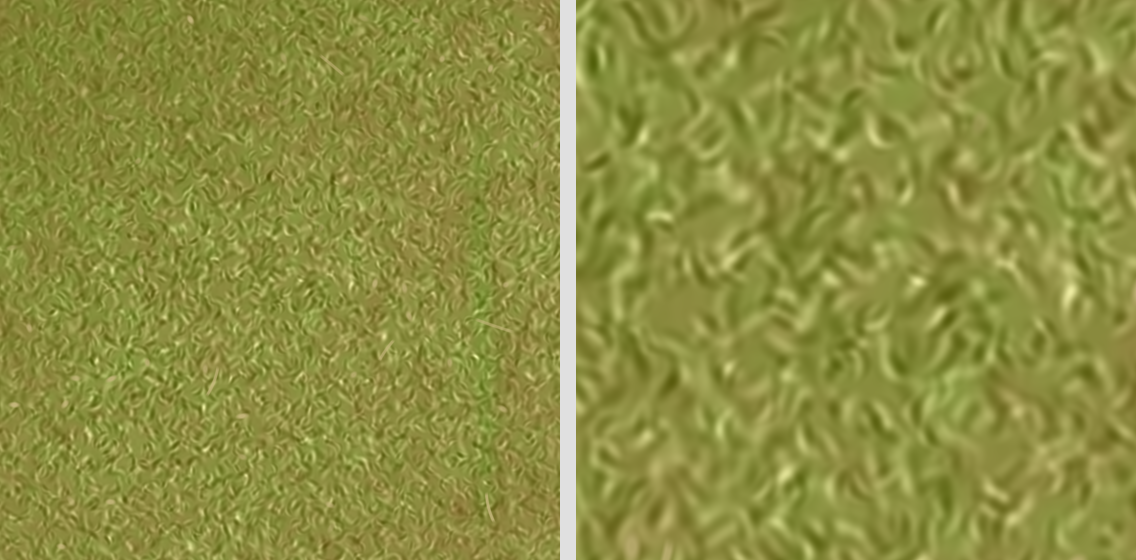
Left: the whole. Right: its middle third, enlarged.
Give the GLSL for this texture, as a WebGL 1 fragment shader.

```glsl
precision highp float;
// Short, slightly worn lawn seen from above, a little soft in focus.
// Blades are a sum of randomly turned, sized and bent wavelets; slow noise
// shifts the tone and hue, and a few dry flecks and straws lie on top.
uniform vec2 u_resolution;

const vec3 LAWN = vec3(0.537, 0.541, 0.238);
const vec3 BLADE_LIGHT = vec3(0.059, 0.057, 0.059); // colour step per grain deviation
const vec3 GREEN_SHIFT = vec3(-0.034, 0.008, -0.020);
const vec3 STRAW = vec3(0.78, 0.72, 0.49);
const float BLADE_CELLS = 41.0;   // wavelet cells across the canvas
const float BLADE_TURN = 2.3;     // spread of blade angles about the vertical
const float BLADE_BEND = 0.6;
const float SMALLEST_BLADE = 0.6; // relative to the largest
const float GRAIN_GAIN = 1.72;
const float FLECK_CELLS = 13.0;
const float FLECK_CHANCE = 0.2;
const float STRIP_X = 0.86;       // lusher strip, running upward
const float TAU = 6.2831853;

vec3 hash3(vec2 p) {
  vec3 q = fract(p.xyx * vec3(0.1031, 0.1030, 0.0973));
  q += dot(q, q.yxz + 33.33);
  return fract((q.xxy + q.yzz) * q.zyx);
}

float valueNoise(vec2 p) {
  vec2 i = floor(p);
  vec2 f = fract(p);
  f = f * f * (3.0 - 2.0 * f);
  float low = mix(hash3(i).x, hash3(i + vec2(1.0, 0.0)).x, f.x);
  float high = mix(hash3(i + vec2(0.0, 1.0)).x, hash3(i + 1.0).x, f.x);
  return mix(low, high, f.y) * 2.0 - 1.0;
}

vec2 turn(vec2 p, float angle) {
  float c = cos(angle);
  float s = sin(angle);
  return vec2(c * p.x - s * p.y, s * p.x + c * p.y);
}

// Sum of short curved ripples, scaled to a deviation of about one
float bladeGrain(vec2 p) {
  vec2 cell = floor(p);
  float sum = 0.0;
  for (int y = -1; y <= 1; y++) {
    for (int x = -1; x <= 1; x++) {
      for (int k = 0; k < 3; k++) {
        vec2 id = cell + vec2(float(x), float(y));
        vec2 seed = id + float(k) * vec2(71.0, 133.0) + 200.0;
        vec3 place = hash3(seed);
        vec3 form = hash3(seed + 517.0);
        float size = mix(SMALLEST_BLADE, 1.0, hash3(seed + 1031.0).y);
        vec2 d = turn(p - id - place.xy, (place.z - 0.5) * BLADE_TURN) / size;
        d.x += (form.x - 0.5) * 2.0 * BLADE_BEND * d.y * d.y;
        float window = max(0.0, 1.0 - 2.4 * d.x * d.x - 1.5 * d.y * d.y);
        float frequency = mix(0.65, 1.5, form.y);
        sum += window * window * cos(TAU * (frequency * d.x + form.z));
      }
    }
  }
  return sum * GRAIN_GAIN;
}

// Small pale dry clippings, at most one per cell
float flecks(vec2 p) {
  vec2 id = floor(p);
  vec3 place = hash3(id + 811.0);
  vec3 form = hash3(id + 947.0);
  vec2 d = turn(p - id - mix(vec2(0.2), vec2(0.8), place.xy), form.x * TAU);
  float shape = length(d / vec2(0.075, mix(0.09, 0.16, form.y)));
  return step(place.z, FLECK_CHANCE) * (1.0 - smoothstep(0.3, 1.2, shape)) * mix(0.4, 0.95, form.z);
}

// A few long, thin, bent stalks
float straws(vec2 p) {
  float cover = 0.0;
  for (int i = 0; i < 5; i++) {
    vec3 place = hash3(vec2(float(i) * 17.0 + 5.0, 61.0));
    vec3 form = hash3(vec2(float(i) * 29.0 + 3.0, 149.0));
    vec2 d = turn(p - mix(vec2(0.08), vec2(0.92), place.xy), place.z * TAU);
    float reach = mix(0.022, 0.042, form.x);
    d.y += (form.y - 0.5) * 12.0 * d.x * d.x;
    float line = 1.0 - smoothstep(0.001, 0.0042, abs(d.y));
    float ends = 1.0 - smoothstep(reach * 0.7, reach, abs(d.x));
    cover = max(cover, line * ends * mix(0.5, 0.85, form.z));
  }
  return cover;
}

void main() {
  vec2 p = gl_FragCoord.xy / min(u_resolution.x, u_resolution.y);

  // Slow changes of tone, hue and crispness
  float broad = valueNoise(p * 4.0 + 31.0);
  float patches = valueNoise(p * 11.0 + 57.0);
  float tufts = valueNoise(p * 34.0 + 83.0);
  float tint = valueNoise(turn(p, 0.6) * 45.0 + 140.0);
  float fine = valueNoise(p * 150.0 + 19.0);
  float shade = smoothstep(0.25, 1.1, p.y - 0.6 * p.x + 0.15);
  float crispness = (1.0 + 0.18 * broad + 0.12 * patches) * mix(1.05, 0.68, shade);

  // Lush strip with a thin dark edge on its right
  float offset = p.x - STRIP_X - 0.008 * sin(p.y * 7.0);
  float extent = smoothstep(0.0, 0.12, p.y) * (1.0 - smoothstep(0.65, 0.85, p.y));
  float strip = exp(-pow(abs(offset) / 0.022, 2.0)) * extent;
  float edge = exp(-pow(abs(offset - 0.025) / 0.004, 2.0)) * extent;

  float grain = bladeGrain(p * BLADE_CELLS);
  float light = crispness * (grain + 0.06 * (grain * grain - 1.0)) + 0.2 * fine;
  light += 0.2 * broad + 0.28 * patches + 0.35 * tufts + 0.28 - 0.8 * shade - 0.5 * edge;
  float green = 0.4 * broad + 0.5 * patches + 0.5 * tufts + 0.6 * tint + 1.4 * strip + 0.4 * (0.5 - p.x);

  vec3 color = LAWN + BLADE_LIGHT * light + GREEN_SHIFT * green;
  color = mix(color, STRAW, max(flecks(p * FLECK_CELLS), straws(p)));
  gl_FragColor = vec4(clamp(color, 0.0, 1.0), 1.0);
}
```
